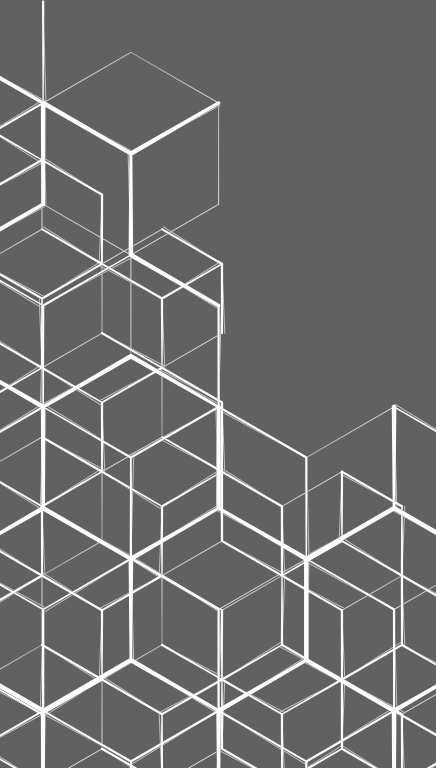
This background is drawn by a Shadertoy shader. Its source:

```glsl
// Overlapping wireframe cubes in tapered white strokes on flat grey.

const vec3 GREY = vec3(0.38);
const vec3 WHITE = vec3(0.99);

// Lattices: first vertex (x, y from the top) and edge length, in canvas heights
const vec3 LARGE = vec3(0.0562, 0.0022, 0.1319);
const vec3 SMALL = vec3(0.0547, 0.1181, 0.0902);
const int LARGE_COLUMNS = 6;
const int SMALL_COLUMNS = 8;

const float COLUMN_STEP = 0.866;      // column spacing per edge length
const float RIGHT_SIDE = 0.25;        // where the lower skyline begins
const int CROWN_ROWS = 3;             // rows of the lone cube at the top
const float HAIR = 0.0005;            // stroke half widths
const float MEDIUM = 0.0015;
const float BOLD = 0.0030;
const float MIN_TAPER = 0.55;
const float SLIVER_WIDTH = 0.0004;
const float SLIVER_SPREAD = 0.0036;

// Skyline: highest row per column for vertical, falling and rising edges
const int SKYLINE[42] = int[42](
    9, 0, 1, 1, 4, 4,
    0, 1, 0, 4, 5, 4,
    1, 1, 1, 6, 4, 6,
    9, 1, 1, 3, 2, 6, 5, 6,
    0, 1, 2, 2, 5, 7, 5, 7,
    1, 3, 2, 3, 7, 6, 7, 9);

float hash(vec3 p) {
    return fract(sin(dot(p, vec3(127.1, 311.7, 74.7))) * 43758.5453);
}

// Antialiased segment whose half width runs from w.x to w.y
float stroke(vec2 p, vec2 a, vec2 b, vec2 w, float pixel) {
    vec2 ab = b - a;
    float t = clamp(dot(p - a, ab) / dot(ab, ab), 0.0, 1.0);
    float halfWidth = mix(w.x, w.y, t);
    float d = length(p - a - ab * t);
    float cover = clamp((max(halfWidth, 0.5 * pixel) - d) / pixel + 0.5, 0.0, 1.0);
    return cover * min(1.0, 2.0 * halfWidth / pixel);
}

// Every third edge along a column is left out, which turns triangles into cubes
int edgePhase(int kind, int column, int row) {
    int gap = (column & 1) == 0 ? 2 : 0;
    if (kind == 1) gap++;
    return (row - gap + 6) % 3;
}

float edgeWidth(bool large, int kind, int column, int row, int phase, bool top, bool right) {
    if (kind == 2 && top && right) return HAIR;
    if (!large) return kind != 1 && phase == 2 && !right ? HAIR : MEDIUM;
    bool crown = row < CROWN_ROWS && column >= (kind == 0 ? 1 : 0);
    if (crown) return phase == 1 ? BOLD : HAIR;
    return phase == 2 ? BOLD : MEDIUM;
}

// Coverage by the cube edges of one lattice near p
float cubes(vec2 p, vec3 lattice, bool large, float pixel) {
    int columns = large ? LARGE_COLUMNS : SMALL_COLUMNS;
    int first = large ? 0 : 3 * LARGE_COLUMNS;
    float size = lattice.z;
    vec2 q = (p - lattice.xy) / size;
    int nearColumn = int(floor(q.x / COLUMN_STEP));
    float ink = 0.0;

    for (int dx = -1; dx <= 1; dx++) {
        int column = nearColumn + dx;
        if (column < -1 || column >= columns - 1) continue;
        bool right = float(column) * size > RIGHT_SIDE;
        float shift = 0.5 * float(column & 1);
        int nearRow = int(floor(q.y - shift));

        for (int dy = -1; dy <= 1; dy++) {
            int row = nearRow + dy;
            vec2 vertex = vec2(float(column) * COLUMN_STEP, float(row) + shift);
            vec2 a = lattice.xy + size * vertex;

            // Kinds: vertical, falling, rising to the right
            for (int kind = 0; kind < 3; kind++) {
                int top = SKYLINE[first + kind * columns + column + 1];
                int phase = edgePhase(kind, column, row);
                if (row < top || phase == 0) continue;

                // Main stroke, narrower towards one random end
                vec2 along = kind == 0 ? vec2(0.0, 1.0)
                                       : vec2(COLUMN_STEP, kind == 1 ? 0.5 : -0.5);
                vec2 b = a + size * along;
                float chance = hash(vec3(column, row, kind + first));
                float width = edgeWidth(large, kind, column, row, phase, row == top, right);
                vec2 w = width * vec2(1.0, mix(MIN_TAPER, 1.0, fract(chance * 7.0)));
                if (chance > 0.5) w = w.yx;
                ink = max(ink, stroke(p, a, b, w, pixel));

                // Hairline that splits away from the heavier strokes
                if (width > HAIR) {
                    float side = fract(chance * 13.0) < 0.5 ? -1.0 : 1.0;
                    vec2 apart = vec2(-along.y, along.x) * side * SLIVER_SPREAD;
                    vec2 from = chance > 0.5 ? a + apart : a;
                    vec2 to = chance > 0.5 ? b : b + apart;
                    ink = max(ink, stroke(p, from, to, vec2(SLIVER_WIDTH), pixel));
                }
            }
        }
    }
    return ink;
}

void mainImage(out vec4 fragColor, in vec2 fragCoord) {
    float pixel = 1.0 / iResolution.y;
    vec2 p = vec2(fragCoord.x, iResolution.y - fragCoord.y) * pixel;
    float ink = max(cubes(p, LARGE, true, pixel), cubes(p, SMALL, false, pixel));
    fragColor = vec4(mix(GREY, WHITE, ink), 1.0);
}
```
